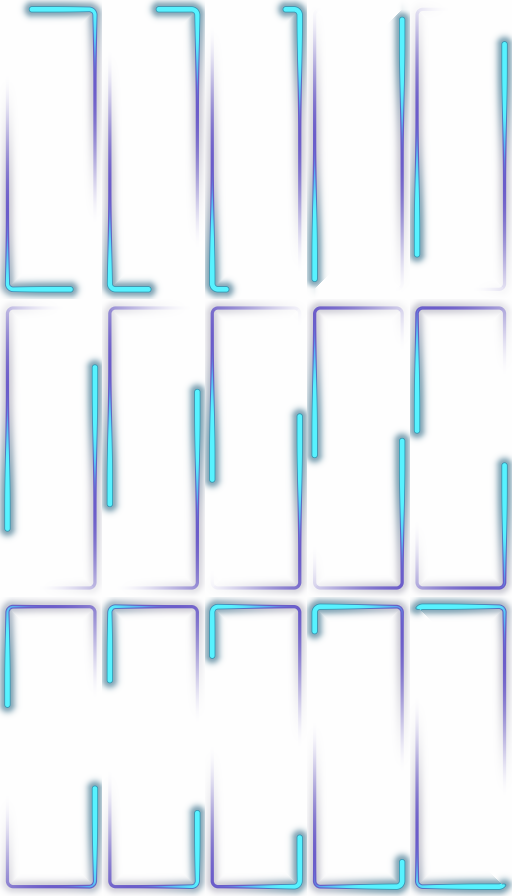
Reproduce this background procedurally as a WebGL 2 fragment shader.

```glsl
#version 300 es
precision highp float;
// A 5 by 3 sheet of frames, each a rounded rectangle traced by two opposite
// comets. Every pixel gets its distance to the outline and its arc position;
// the comets step along the arc from frame to frame.

uniform vec2 u_resolution;
out vec4 fragColor;

// Lengths are in units where the canvas height is 768.
const float CANVAS_HEIGHT = 768.0;
const vec2 GRID = vec2(5.0, 3.0);
const vec2 HALF_SIZE = vec2(37.5, 120.0);
const float CORNER = 5.0;
const float HALF_LOOP = 2.0 * (HALF_SIZE.x + HALF_SIZE.y);
const float STEP = HALF_LOOP / 15.0;
const float TAIL = 240.0;
const float HEAD_WIDTH = 2.7;
const float TAIL_WIDTH = 1.4;
const float CORE_WIDTH = 2.0;
const float GLOW_RADIUS = 4.6;

const vec3 PAPER = vec3(0.996);
const vec3 CYAN = vec3(0.34, 0.95, 1.0);
const vec3 BLUE = vec3(0.34, 0.58, 0.93);
const vec3 TEAL = vec3(0.20, 0.58, 0.69);
const vec3 VIOLET = vec3(0.42, 0.36, 0.79);
const vec3 HEAD_SHADE = vec3(0.25, 0.46, 0.56);
const vec3 TAIL_SHADE = vec3(0.52, 0.51, 0.60);

float roundedBox(vec2 p, vec2 halfSize, float radius) {
  vec2 q = abs(p) - halfSize + radius;
  return length(max(q, 0.0)) + min(max(q.x, q.y), 0.0) - radius;
}

// Clockwise arc position from the top left corner, folded by half-turn symmetry.
float arcPosition(vec2 p) {
  vec2 q = abs(p) - HALF_SIZE;
  vec2 c = clamp(p, -HALF_SIZE, HALF_SIZE);
  float side = 2.0 * HALF_SIZE.x + HALF_SIZE.y + (p.x > 0.0 ? c.y : -c.y);
  float cap = HALF_SIZE.x + (p.y < 0.0 ? c.x : -c.x);
  return q.x > q.y ? side : cap;
}

// Smooth coverage of a stroke of the given half width.
float stroke(float dist, float halfWidth, float pixel) {
  return clamp(0.5 + (halfWidth - dist) / pixel, 0.0, 1.0);
}

void main() {
  float pixel = CANVAS_HEIGHT / u_resolution.y;
  vec2 uv = gl_FragCoord.xy / u_resolution;
  uv.y = 1.0 - uv.y;

  // Frame index and local position, y pointing down
  vec2 cell = floor(uv * GRID);
  vec2 cellSize = u_resolution * pixel / GRID;
  vec2 p = (fract(uv * GRID) - 0.5) * cellSize;
  float frame = cell.x + GRID.x * cell.y;

  // Distance behind the head; the stretch just ahead of it forms a round cap
  float behind = mod(arcPosition(p) - STEP * (frame + 1.0), HALF_LOOP);
  float ahead = HALF_LOOP - behind;
  bool inFront = ahead < 0.5 * (HALF_LOOP - TAIL);
  float across = abs(roundedBox(p, HALF_SIZE, CORNER));
  float dist = length(vec2(across, inFront ? ahead : 0.0));
  float t = inFront ? 0.0 : behind / TAIL;

  // Taper and fade along the comet
  float halfWidth = mix(HEAD_WIDTH, TAIL_WIDTH, smoothstep(0.05, 0.5, t));
  float coreWidth = CORE_WIDTH * (1.0 - smoothstep(0.08, 0.54, t));
  float fade = 1.0 - smoothstep(0.48, 1.0, t);

  // Soft shade around the line
  float e = max(dist - halfWidth, 0.0) / GLOW_RADIUS;
  float toTail = smoothstep(0.1, 0.5, t);
  float glow = exp(-e * e) * mix(0.60, 0.36, toTail) * fade;
  vec3 color = mix(PAPER, mix(HEAD_SHADE, TAIL_SHADE, toTail), glow);

  // Outer line, teal to violet, then the bright wedge inside it
  vec3 line = mix(TEAL, VIOLET, smoothstep(0.12, 0.42, t));
  color = mix(color, line, stroke(dist, halfWidth, pixel) * fade);
  vec3 core = mix(CYAN, BLUE, smoothstep(0.22, 0.46, t));
  float coreFade = 1.0 - smoothstep(0.36, 0.52, t);
  color = mix(color, core, stroke(dist, coreWidth, pixel) * coreFade);

  fragColor = vec4(color, 1.0);
}
```
